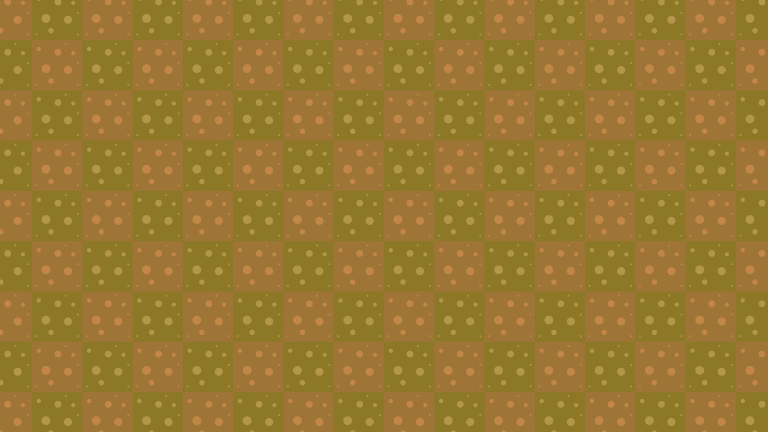
Reproduce this pattern procedurally as a Shadertoy shader.

```glsl
// Dot centre (xy, from the tile's lower left) and radius (z), in tile units
const vec3 DOTS[10] = vec3[10](
    vec3(0.278, 0.430, 0.087), vec3(0.715, 0.403, 0.080),
    vec3(0.517, 0.755, 0.067), vec3(0.378, 0.185, 0.053),
    vec3(0.135, 0.820, 0.042), vec3(0.820, 0.738, 0.040),
    vec3(0.670, 0.915, 0.018), vec3(0.915, 0.540, 0.018),
    vec3(0.090, 0.110, 0.018), vec3(0.915, 0.110, 0.018));

// 1 on even tiles, 0 on odd tiles, with softened borders
float checker(vec2 p, float pixel) {
    vec2 wave = abs(mod(p - 0.5, 2.0) - 1.0) - 0.5;
    vec2 side = clamp(2.0 * wave / pixel, -1.0, 1.0);
    return 0.5 + 0.5 * side.x * side.y;
}

// Coverage of the dot cluster inside one tile
float dotCluster(vec2 tileUv, float pixel) {
    float dist = 1.0;
    for (int i = 0; i < DOTS.length(); i++) {
        dist = min(dist, length(tileUv - DOTS[i].xy) - DOTS[i].z);
    }
    return clamp(0.5 - dist / pixel, 0.0, 1.0);
}

void mainImage(out vec4 fragColor, in vec2 fragCoord) {
    // Tile grid: a column border and a row centre meet mid-canvas
    float tileSize = 0.1164 * iResolution.y;
    float pixel = 1.0 / tileSize;
    vec2 p = (fragCoord - 0.5 * iResolution.xy) / tileSize + vec2(0.0, 0.5);

    // Two-tone tiles, each with lighter dots of its own hue
    float brown = checker(p, pixel);
    vec3 ground = mix(vec3(0.55, 0.47, 0.15), vec3(0.62, 0.46, 0.21), brown);
    vec3 spot = mix(vec3(0.70, 0.59, 0.29), vec3(0.76, 0.53, 0.28), brown);

    fragColor = vec4(mix(ground, spot, dotCluster(fract(p), pixel)), 1.0);
}
```
